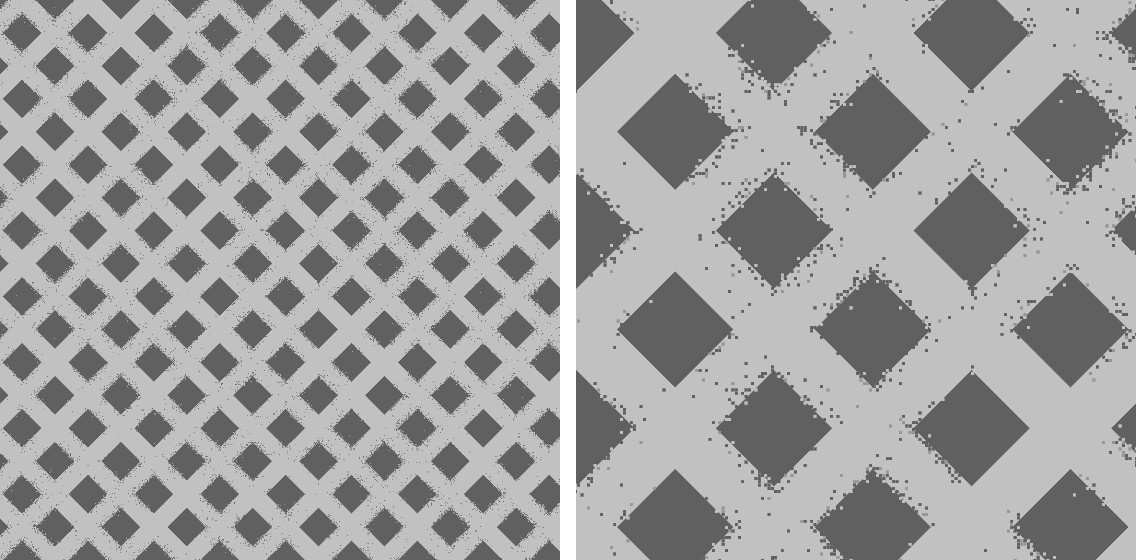
Left: the whole. Right: its middle third, enlarged.
This pattern is drawn by a Shadertoy shader. Its source:

```glsl
// Dark diamonds left between the crossing bands of a light diagonal lattice.
// Each diamond is a square distance field in a grid turned by 45 degrees;
// hashed grains, gathered in noise patches, fray the edges with specks.

const float REPEATS      = 8.5;             // diamonds across and down the canvas
const vec2  PHASE        = vec2(0.335, 0.0); // first diamond centre, in repeats
const float HALF_SIDE    = 0.294;           // half side of a diamond, in cells
const float EDGE_PIXELS  = 0.6;             // softness of the outlines
const float GRAINS       = 512.0;           // grains across the canvas
const float SPECK_AMOUNT = 0.62;            // dark specks next to the edge
const float SPECK_REACH  = 0.047;           // their falloff, in cells
const float BITE_AMOUNT  = 0.38;            // light bites inside the edge
const float BITE_REACH   = 0.017;
const float PATCH_SCALE  = 2.1;             // wear patches per cell
const float FAINT_SHARE  = 0.2;             // share of specks in the middle tone

const vec3 LIGHT  = vec3(0.758);
const vec3 DARK   = vec3(0.378);
const vec3 MIDDLE = vec3(0.59);

float hash(vec2 p) {
    vec3 k = fract(p.xyx * 0.1031);
    k += dot(k, k.yzx + 33.33);
    return fract((k.x + k.y) * k.z);
}

float valueNoise(vec2 p) {
    vec2 i = floor(p), f = fract(p);
    f = f * f * (3.0 - 2.0 * f);
    return mix(mix(hash(i), hash(i + vec2(1, 0)), f.x),
               mix(hash(i + vec2(0, 1)), hash(i + vec2(1, 1)), f.x), f.y);
}

// Canvas position to diagonal grid cells, with diamonds at whole numbers
vec2 toLattice(vec2 uv) {
    vec2 s = uv * REPEATS - PHASE;
    return vec2(s.x + s.y, s.x - s.y);
}

// Signed distance to the nearest diamond, in cells
float diamondDistance(vec2 cell) {
    vec2 q = abs(fract(cell + 0.5) - 0.5) - HALF_SIDE;
    return length(max(q, 0.0)) + min(max(q.x, q.y), 0.0);
}

// Chance that a grain has the opposite tone to its ground
float wearChance(vec2 cell, float d) {
    float wear = smoothstep(0.2, 0.8, valueNoise(cell * PATCH_SCALE + 40.0));
    float chance = d > 0.0 ? SPECK_AMOUNT * exp(-d / SPECK_REACH)
                           : BITE_AMOUNT * exp(d / BITE_REACH);
    return chance * wear;
}

void mainImage(out vec4 fragColor, in vec2 fragCoord) {
    vec2 uv = fragCoord / iResolution.y;

    // Clean diamonds
    float cellsPerPixel = REPEATS * sqrt(2.0) / iResolution.y;
    float d = diamondDistance(toLattice(uv));
    float inside = clamp(0.5 - d / (EDGE_PIXELS * cellsPerPixel), 0.0, 1.0);
    vec3 color = mix(LIGHT, DARK, inside);

    // Square grains, judged at their centres
    vec2 grain = floor(uv * GRAINS);
    vec2 grainCell = toLattice((grain + 0.5) / GRAINS);
    float grainDistance = diamondDistance(grainCell);
    float worn = step(hash(grain + 7.0), wearChance(grainCell, grainDistance));

    // Grain coverage, with a one pixel edge
    vec2 offset = abs(fract(uv * GRAINS) - 0.5);
    float margin = (0.5 - max(offset.x, offset.y)) * iResolution.y / GRAINS;
    float cover = worn * clamp(margin + 0.5, 0.0, 1.0);

    // Dark or faint specks outside, light bites inside
    vec3 speck = hash(grain + 191.0) < FAINT_SHARE ? MIDDLE : DARK;
    color = mix(color, grainDistance > 0.0 ? speck : LIGHT, cover);

    fragColor = vec4(color, 1.0);
}
```
